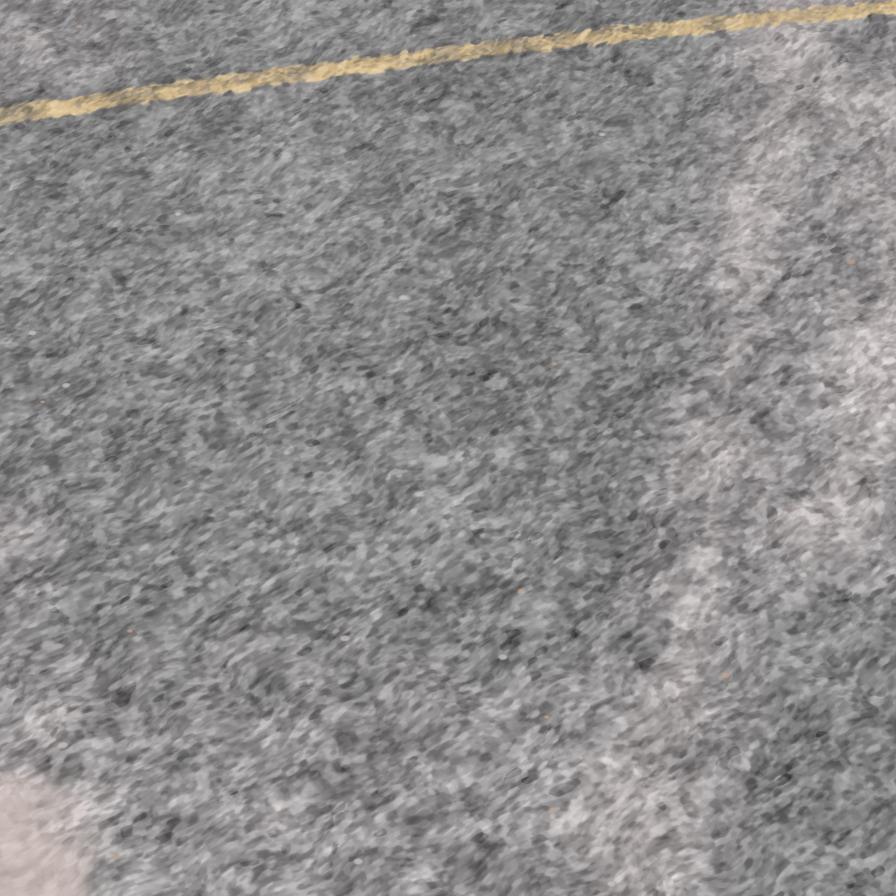
Reproduce this texture procedurally as a WebGL 1 fragment shader.

```glsl
precision highp float;
// Worn grey asphalt seen at a slant, with a faded yellow line and dusty tyre track.
// Slanted grains come from soft cellular noise at several scales; dust is placed
// with Gaussian glows broken up by the same noise at low frequency.
uniform vec2 u_resolution;

const vec3 ASPHALT = vec3(0.540, 0.536, 0.540);
const vec3 DUST = vec3(0.685, 0.660, 0.660);
const vec3 SAND = vec3(0.775, 0.725, 0.710);
const vec3 PAINT = vec3(0.790, 0.695, 0.530);
const vec3 PALE_STONE = vec3(0.80, 0.78, 0.76);
const vec3 TAN_STONE = vec3(0.76, 0.64, 0.56);

const float GRAIN_ANGLE = 0.52;              // radians above horizontal
const vec2 GRAIN_DENSITY = vec2(85.0, 150.0); // cells along and across the grain
const float GRAIN_CONTRAST = 0.20;
const float FINE_CONTRAST = 0.13;
const float CLUMP_CONTRAST = 0.12;
const float PIT_DEPTH = 0.11;
const float STONE_DENSITY = 42.0;
const float STONE_SHARE = 0.025;
const float LINE_HALF_WIDTH = 0.0095;
const float RIPPLE_FREQUENCY = 185.0;

vec3 hash3(vec2 p) {
  vec3 q = vec3(dot(p, vec2(127.1, 311.7)),
                dot(p, vec2(269.5, 183.3)),
                dot(p, vec2(419.2, 371.9)));
  return fract(sin(q) * 43758.545);
}

// Cellular noise: random cell tones blended by distance, 0 to 1.
float softCells(vec2 p, float sharpness) {
  vec2 cell = floor(p);
  float tone = 0.0;
  float total = 0.0;
  for (int j = -1; j <= 1; j++) {
    for (int i = -1; i <= 1; i++) {
      vec2 id = cell + vec2(float(i), float(j));
      vec3 rnd = hash3(id);
      vec2 d = id + 0.15 + 0.7 * rnd.xy - p;
      float weight = exp(-sharpness * dot(d, d));
      tone += weight * rnd.z;
      total += weight;
    }
  }
  return tone / total;
}

float glow(vec2 p, vec2 centre, vec2 radius) {
  vec2 d = (p - centre) / radius;
  return exp(-dot(d, d));
}

// Scattered pebbles: x is coverage, y a random hue.
vec2 stones(vec2 p) {
  vec2 id = floor(p);
  vec3 rnd = hash3(id + 71.0);
  vec2 d = fract(p) - mix(vec2(0.3), vec2(0.7), rnd.xy);
  float radius = mix(0.09, 0.20, fract(rnd.x * 17.0));
  float dot1 = 1.0 - smoothstep(radius * 0.5, radius * 1.3, length(d * vec2(0.8, 1.2)));
  return vec2(dot1 * step(1.0 - STONE_SHARE, rnd.z), rnd.y);
}

void main() {
  vec2 uv = gl_FragCoord.xy / u_resolution;

  // Ground coordinates: grains shrink towards the top.
  vec2 ground = vec2((uv.x - 0.5) * (0.85 + 0.4 * uv.y), uv.y * (0.85 + 0.3 * uv.y));
  float c = cos(GRAIN_ANGLE);
  float s = sin(GRAIN_ANGLE);
  vec2 slanted = mat2(c, -s, s, c) * ground;

  // Grain layers
  vec2 bend = 0.003 * sin(ground.yx * vec2(61.0, 47.0) + 2.0 * sin(ground * 29.0));
  vec2 grainPos = (slanted + bend) * GRAIN_DENSITY;
  float grain = softCells(grainPos, 7.0) - 0.5;
  float fine = softCells(grainPos * 1.8 + 37.0, 6.0) - 0.5;
  float clump = softCells(grainPos * 0.37 + 91.0, 5.0) - 0.5;
  float pit = smoothstep(0.80, 0.97, softCells(grainPos * 0.75 + 153.0, 8.0));

  // Broad mottling
  float mottle = 0.55 * softCells(uv * 8.0 + 5.0, 4.0)
               + 0.45 * softCells(uv * 23.0 + 13.0, 4.0);
  float uneven = mottle - 0.5;

  // Dusty tyre track and drifts
  float trackX = 0.715 + 0.14 * uv.y + 0.035 * uv.y * uv.y;
  float trackOffset = (uv.x - trackX + 0.06 * uneven) / mix(0.075, 0.036, uv.y);
  float track = exp(-trackOffset * trackOffset);
  float drift = 0.90 * glow(uv, vec2(1.01, 0.65), vec2(0.10, 0.17))
              + 0.65 * glow(uv, vec2(0.91, 0.43), vec2(0.07, 0.07))
              + 0.55 * glow(uv, vec2(0.96, 0.90), vec2(0.10, 0.12))
              + 0.65 * glow(uv, vec2(0.00, 0.39), vec2(0.05, 0.06))
              + 0.75 * glow(uv, vec2(0.00, 0.95), vec2(0.11, 0.06))
              + 0.30 * glow(uv, vec2(0.30, 0.10), vec2(0.35, 0.18))
              + 0.50 * glow(uv, vec2(0.04, 0.12), vec2(0.08, 0.11));
  float dust = clamp((0.75 * track + drift) * (1.0 + 1.8 * uneven + 0.8 * clump), 0.0, 1.0);
  float sand = smoothstep(0.35, 0.75, glow(uv, vec2(-0.02, 0.0), vec2(0.14, 0.15)) + 0.5 * uneven);
  float shade = 0.045 * glow(uv, vec2(0.95, 0.12), vec2(0.14, 0.20))
              + 0.025 * glow(uv, vec2(0.64, 0.60), vec2(0.10, 0.35));

  vec3 color = mix(ASPHALT, DUST, dust);
  color += 0.10 * uneven - shade;
  float ripple = sin(uv.y * RIPPLE_FREQUENCY + 2.0 * trackOffset * trackOffset + 6.0 * uneven);
  color += 0.022 * ripple * track * glow(uv, vec2(0.83, 0.64), vec2(0.2));
  color = mix(color, SAND, sand);

  // Faded painted line with a dark rim
  float lineY = 0.87 + 0.155 * uv.x - 0.032 * uv.x * uv.x;
  float lineDistance = abs(uv.y - lineY + 0.003 * clump);
  float halfWidth = LINE_HALF_WIDTH * (1.0 - 0.2 * uv.x) + 0.005 * grain;
  float line = 1.0 - smoothstep(halfWidth - 0.002, halfWidth + 0.002, lineDistance);
  color -= 0.04 * exp(-pow(lineDistance / 0.025, 2.0));
  color = mix(color, PAINT, line * clamp(0.82 + 0.7 * clump + 0.5 * fine, 0.0, 1.0));

  // Surface relief, then loose stones
  float relief = GRAIN_CONTRAST * grain + FINE_CONTRAST * fine
               + CLUMP_CONTRAST * clump - PIT_DEPTH * pit;
  color += relief * mix(1.2, 0.9, uv.y) * (1.0 - 0.65 * sand) * (1.0 - 0.3 * line);
  vec2 stone = stones(ground * STONE_DENSITY);
  color = mix(color, mix(PALE_STONE, TAN_STONE, step(0.5, stone.y)), 0.75 * stone.x);

  gl_FragColor = vec4(clamp(color, 0.0, 1.0), 1.0);
}
```
